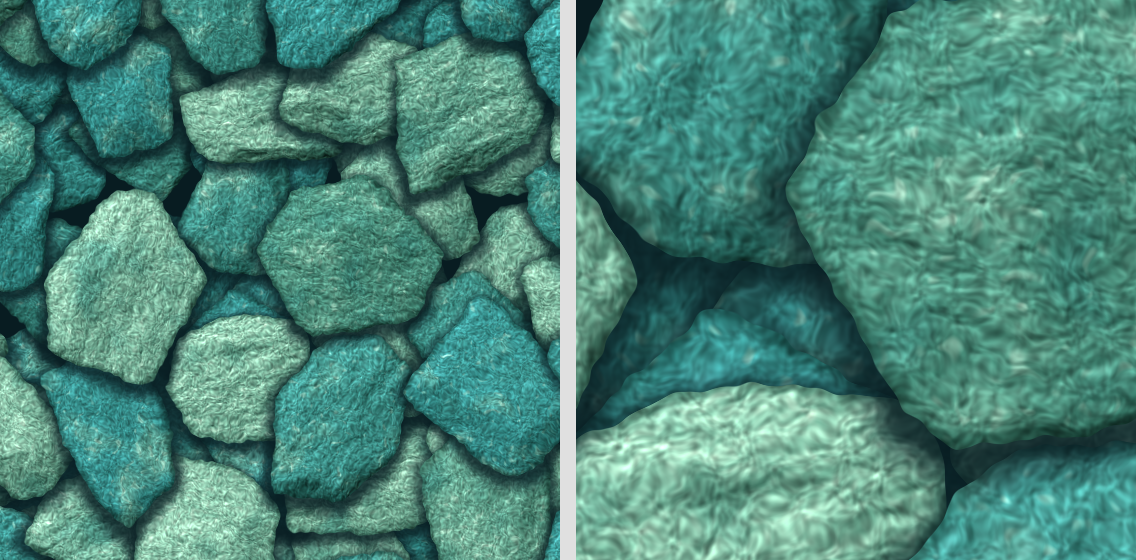
Left: the whole. Right: its middle third, enlarged.
This texture is drawn by a Shadertoy shader. Its source:

```glsl
// Heap of rough, overlapping teal and sage quarry stones with dark gaps between them.

const float TAU = 6.2831853;
const int SIDES = 7;
const vec3 GAP_COLOR  = vec3(0.03, 0.11, 0.13);
const vec3 TEAL       = vec3(0.22, 0.57, 0.56);
const vec3 DEEP_GREEN = vec3(0.27, 0.53, 0.46);
const vec3 SAGE       = vec3(0.52, 0.74, 0.64);
const vec3 CHALK      = vec3(0.70, 0.85, 0.76);
const vec3 LIGHT      = vec3(-0.30, 0.48, 0.82);

vec2 hash22(vec2 p) {
    vec3 q = fract(p.xyx * vec3(0.1031, 0.1030, 0.0973));
    q += dot(q, q.yzx + 33.33);
    return fract((q.xx + q.yz) * q.zy);
}

float cornerDot(vec2 cell, vec2 offset) {
    float angle = TAU * hash22(cell).x;
    return dot(vec2(cos(angle), sin(angle)), offset);
}

float gradientNoise(vec2 p) {
    vec2 i = floor(p), f = p - i;
    vec2 u = f * f * f * (f * (f * 6.0 - 15.0) + 10.0);
    vec2 e = vec2(1.0, 0.0);
    float low  = mix(cornerDot(i, f), cornerDot(i + e, f - e), u.x);
    float high = mix(cornerDot(i + e.yx, f - e.yx), cornerDot(i + 1.0, f - 1.0), u.x);
    return mix(low, high, u.y);
}

// Creased layers of noise: the height of a broken rock face.
float rockHeight(vec2 p) {
    float sum = 0.0, amp = 0.5;
    for (int i = 0; i < 5; i++) {
        float n = gradientNoise(p);
        sum += amp * mix(n, -abs(n), 0.35);
        p = mat2(1.6, 1.2, -1.2, 1.6) * p + 7.3;
        amp *= 0.60;
    }
    return sum;
}

// Albedo of one stone: a base tint, cloudy patches, grain and chalky specks.
vec3 stoneTint(vec2 p, vec2 seed) {
    float pick = hash22(seed + 3.7).x;
    vec3 tint = mix(TEAL, DEEP_GREEN, smoothstep(0.30, 0.50, pick));
    tint = mix(tint, SAGE, smoothstep(0.46, 0.70, pick));
    float cloud = gradientNoise(p * 9.0 + seed) + 0.6 * gradientNoise(p * 23.0 - seed);
    tint = mix(tint, SAGE, 0.55 * smoothstep(0.0, 0.6, cloud));
    tint = mix(tint, mix(TEAL, DEEP_GREEN, pick), 0.6 * smoothstep(0.0, 0.6, -cloud));
    float grain = gradientNoise(p * 130.0 + seed) + gradientNoise(p * 235.0 - seed);
    float speck = smoothstep(0.25, 0.55, gradientNoise(p * 85.0 - seed) + 0.3 * cloud);
    return mix(tint, CHALK, 0.45 * speck) * (1.0 + 0.30 * grain);
}

// Paints one faceted stone, and its contact shadow, over the colour so far.
void paintStone(inout vec3 color, vec2 p, vec2 seed, float size, float exposure) {
    vec2 q = p / size;
    if (dot(q, q) > 1.45) return;
    vec2 shape = hash22(seed + 11.0), lean = hash22(seed + 23.0) - 0.5;
    float axis = TAU * shape.x;
    float radius = 0.54 + 0.09 * shape.y;
    vec2 halfAxes = radius * vec2(1.18, mix(0.72, 1.0, hash22(seed + 31.0).x));

    // Outline from soft half planes; each side also carries a sloped facet.
    vec2 tilt = 0.6 * lean;
    float topWeight = exp(-85.0 * (0.15 + dot(tilt, q)));
    float outline = 0.0, weights = topWeight;
    vec2 slope = -tilt * topWeight;
    for (int i = 0; i < SIDES; i++) {
        vec2 rnd = hash22(seed + 5.3 * float(i) + 47.0);
        float angle = axis + (float(i) + 0.8 * (rnd.x - 0.5)) * TAU / float(SIDES);
        vec2 side = vec2(cos(angle), sin(angle));
        float reach = length(halfAxes * vec2(cos(angle - axis), sin(angle - axis)));
        float d = dot(q, side) - reach * mix(0.80, 1.08, rnd.y);
        outline += exp(34.0 * d);
        float steepness = mix(0.30, 1.4, fract(rnd.x * 7.0 + rnd.y));
        float w = exp(85.0 * steepness * min(d, 0.05));
        slope += side * steepness * w;
        weights += w;
    }
    float dist = log(outline) / 34.0;

    // Tight contact shadow, slightly heavier below.
    float shadow = smoothstep(0.12, -0.02, dist + 0.07 * q.y);
    color = mix(color, GAP_COLOR, 0.80 * shadow);
    float blur = 0.7 / (iResolution.y * size);
    if (dist > blur) return;

    // Facet light plus relief running along the long axis.
    vec3 normal = normalize(vec3(0.72 * slope / weights, 1.0));
    mat2 along = mat2(cos(axis), -sin(axis), sin(axis), cos(axis));
    vec2 stretch = vec2(9.0, 15.0);
    vec2 face = along * p * stretch + seed;
    vec2 stepToLight = along * normalize(LIGHT.xy) * 0.0036 * stretch;
    float relief = rockHeight(face) - rockHeight(face + stepToLight);
    float light = 0.34 + 0.80 * max(dot(normal, normalize(LIGHT)), 0.0) + 3.6 * relief;
    light *= exposure * mix(0.68, 1.0, smoothstep(0.0, 0.05, -dist));
    vec3 stone = stoneTint(p, seed) * pow(vec3(max(light, 0.12)), vec3(1.3, 0.95, 1.0));
    color = mix(color, stone, smoothstep(blur, -blur, dist));
}

void mainImage(out vec4 fragColor, in vec2 fragCoord) {
    vec2 uv = fragCoord / iResolution.y;
    // Ragged edges: a coarse wobble and a fine chip.
    vec2 rough = uv + 0.011 * vec2(gradientNoise(uv * 17.0), gradientNoise(uv * 17.0 + 40.0))
                    + 0.005 * vec2(gradientNoise(uv * 60.0), gradientNoise(uv * 60.0 + 80.0));
    vec3 color = GAP_COLOR;
    // Three jittered layers, painted from the deepest to the top.
    for (int layer = 0; layer < 3; layer++) {
        float depth = float(layer);
        float size = 0.205 + 0.012 * depth;
        vec2 grid = rough / size + depth * vec2(3.37, 5.61);
        for (int k = 0; k < 9; k++) {
            vec2 cell = floor(grid) + vec2(k % 3, k / 3) - 1.0;
            vec2 seed = cell + 57.0 * depth + 19.0;
            if (hash22(seed + 71.0).y > 1.0 - 0.16 * depth) continue;
            vec2 centre = cell + 0.5 + 0.5 * (hash22(seed) - 0.5);
            paintStone(color, (grid - centre) * size, seed, size, 0.88 + 0.06 * depth);
        }
    }
    fragColor = vec4(color, 1.0);
}
```
